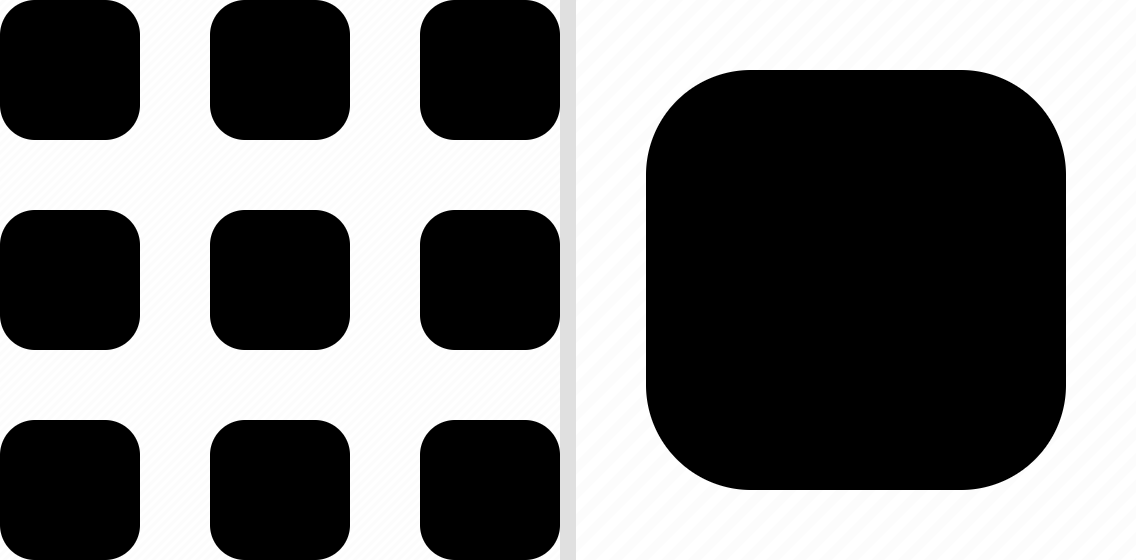
Left: the whole. Right: its middle third, enlarged.
A WebGL 1 fragment shader for this pattern:

```glsl
precision highp float;

uniform vec2 u_resolution;

const float PITCH = 0.375;          // distance between tile centres
const float HALF_SIDE = 0.125;
const float CORNER_RADIUS = 0.0625;
const float STRIPE_PERIOD = 0.015625; // measured along x
const float STRIPE_SHARE = 0.5;
const vec3 TILE_COLOR = vec3(0.0);
const vec3 GROUND_COLOR = vec3(1.0);
const vec3 STRIPE_COLOR = vec3(0.988);

float roundedSquare(vec2 p, float halfSide, float radius) {
  vec2 q = abs(p) - halfSide + radius;
  return length(max(q, 0.0)) + min(max(q.x, q.y), 0.0) - radius;
}

// Coverage of the inside of a shape, smoothed over one pixel
float coverage(float dist, float pixel) {
  return clamp(0.5 - dist / pixel, 0.0, 1.0);
}

void main() {
  float pixel = 1.0 / min(u_resolution.x, u_resolution.y);
  vec2 p = (gl_FragCoord.xy - 0.5 * u_resolution) * pixel;

  // Faint rising diagonal stripes
  float phase = abs(fract((p.x - p.y) / STRIPE_PERIOD) - 0.5);
  float stripeDist = (phase - 0.5 * STRIPE_SHARE) * STRIPE_PERIOD * sqrt(0.5);
  vec3 color = mix(GROUND_COLOR, STRIPE_COLOR, coverage(stripeDist, pixel));

  // Three by three rounded tiles, the outer ones flush with the canvas
  vec2 cell = (fract(p / PITCH + 0.5) - 0.5) * PITCH;
  float tileDist = roundedSquare(cell, HALF_SIDE, CORNER_RADIUS);
  color = mix(color, TILE_COLOR, coverage(tileDist, pixel));

  gl_FragColor = vec4(color, 1.0);
}
```
